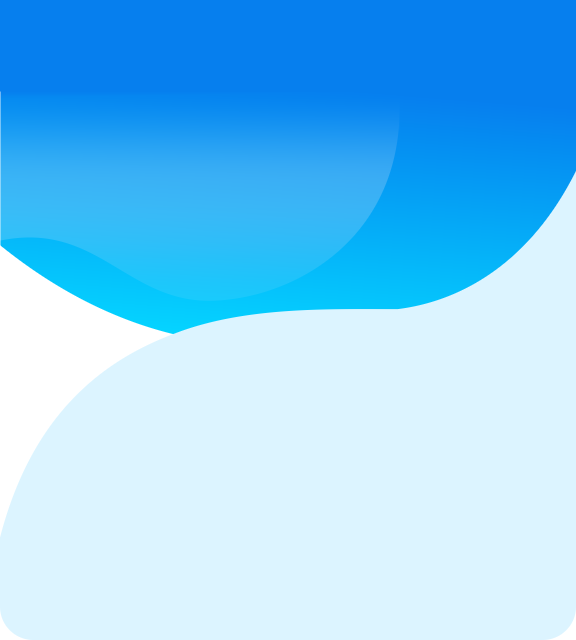
Reproduce this background procedurally as a WebGL 1 fragment shader.

```glsl
precision highp float;

uniform vec2 u_resolution;

// Canvas is one unit high and ASPECT units wide
const float ASPECT = 0.898;
const float CORNER_RADIUS = 0.052;

const vec3 WHITE = vec3(1.0);
const vec3 PALE = vec3(0.863, 0.957, 1.0);
const vec3 DEEP_BLUE = vec3(0.022, 0.498, 0.935);
const vec3 CYAN = vec3(0.018, 0.828, 1.0);
const vec3 VEIL_TINT = vec3(0.85, 0.88, 0.96);

const float GRADIENT_TILT = 0.08;
const float GRADIENT_START = 0.098;
const float GRADIENT_LENGTH = 0.397;
const float FLAT_DEPTH = 0.143;
const float FLAT_FADE = 0.078;

const float VEIL_OPACITY = 0.25;
const float VEIL_LOSS = 0.6;
const float RIM_WIDTH = 0.0013;
const float RIM_OPACITY = 0.5;

// Shared ends of neighbouring curves
const vec2 WAVE_JOIN = vec2(0.270, 0.478);
const vec2 WAVE_BEND = vec2(0.620, 0.517);
const vec2 VEIL_DIP = vec2(0.326, 0.530);

// Antialiased coverage of the side where the distance is positive
float fill(float distance) {
  return clamp(distance * u_resolution.y + 0.5, 0.0, 1.0);
}

vec2 bezier(vec2 a, vec2 b, vec2 c, vec2 d, float t) {
  float s = 1.0 - t;
  return s * s * (s * a + 3.0 * t * b) + t * t * (3.0 * s * c + t * d);
}

// Signed distance to the tangent at the same x, positive above the curve
float aboveCurve(vec2 p, vec2 a, vec2 b, vec2 c, vec2 d) {
  float t = 0.5;
  float stepSize = 0.25;
  for (int i = 0; i < 16; i++) {
    t += bezier(a, b, c, d, t).x < p.x ? stepSize : -stepSize;
    stepSize *= 0.5;
  }
  float s = 1.0 - t;
  vec2 tangent = normalize(s * s * (b - a) + 2.0 * s * t * (c - b) + t * t * (d - c));
  vec2 offset = p - bezier(a, b, c, d, t);
  return tangent.x * offset.y - tangent.y * offset.x;
}

float abovePaleWave(vec2 p) {
  if (p.x < WAVE_JOIN.x) {
    return aboveCurve(p, vec2(0.0, 0.160), vec2(0.052, 0.362), vec2(0.170, 0.440), WAVE_JOIN);
  }
  if (p.x < WAVE_BEND.x) {
    return aboveCurve(p, WAVE_JOIN, vec2(0.379, 0.521), vec2(0.509, 0.517), WAVE_BEND);
  }
  return aboveCurve(p, WAVE_BEND, vec2(0.724, 0.530), vec2(0.829, 0.594), vec2(ASPECT, 0.733));
}

float aboveBlueEdge(vec2 p) {
  return aboveCurve(p, vec2(0.0, 0.617), vec2(0.085, 0.548), vec2(0.176, 0.501), WAVE_JOIN);
}

float insideVeil(vec2 p) {
  if (p.x < VEIL_DIP.x) {
    return aboveCurve(p, vec2(0.0, 0.624), vec2(0.150, 0.655), vec2(0.196, 0.530), VEIL_DIP);
  }
  return aboveCurve(p, VEIL_DIP, vec2(0.450, 0.531), vec2(0.623, 0.620), vec2(0.623, 0.831));
}

float insideCard(vec2 p) {
  float halfWidth = 0.5 * ASPECT;
  vec2 corner = vec2(abs(p.x - halfWidth) - halfWidth, -p.y) + CORNER_RADIUS;
  return CORNER_RADIUS - length(max(corner, 0.0));
}

// Tilted gradient below a flat band
vec3 blueGradient(vec2 p) {
  float depth = 1.0 - p.y;
  float tilted = (depth - GRADIENT_TILT * p.x - GRADIENT_START) / GRADIENT_LENGTH;
  float flatLimit = (depth - FLAT_DEPTH) / FLAT_FADE;
  return mix(DEEP_BLUE, CYAN, clamp(min(tilted, flatLimit), 0.0, 1.0));
}

float veilOpacity(float depth) {
  float fadeIn = smoothstep(0.143, 0.286, depth);
  float fadeOut = smoothstep(0.312, 0.475, depth);
  return VEIL_OPACITY * fadeIn * (1.0 - VEIL_LOSS * fadeOut);
}

void main() {
  vec2 p = gl_FragCoord.xy / u_resolution * vec2(ASPECT, 1.0);
  float depth = 1.0 - p.y;

  // Blue field with its translucent veil and thin left rim
  vec3 blue = blueGradient(p);
  blue = mix(blue, VEIL_TINT, veilOpacity(depth) * fill(insideVeil(p)));
  float rim = fill(RIM_WIDTH - p.x) * fill(depth - FLAT_DEPTH);
  blue = mix(blue, WHITE, RIM_OPACITY * rim);

  // Layers from back to front
  vec3 color = mix(WHITE, blue, fill(aboveBlueEdge(p)));
  color = mix(color, PALE, fill(-abovePaleWave(p)));
  color = mix(WHITE, color, fill(insideCard(p)));
  gl_FragColor = vec4(color, 1.0);
}
```
